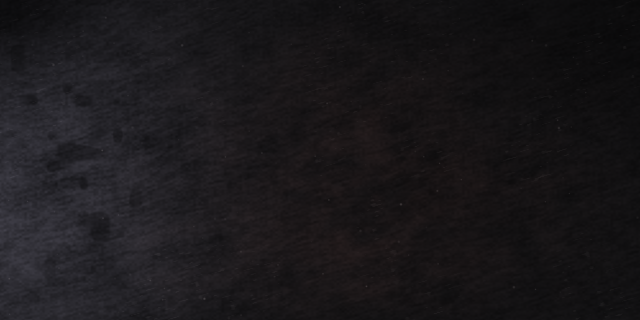
Reproduce this texture procedurally as a Shadertoy shader.

```glsl
const vec3 BASE = vec3(0.068, 0.066, 0.072);
const vec3 GLOW = vec3(0.122, 0.121, 0.144);
const vec3 RUST = vec3(0.040, 0.019, 0.015);
const vec3 DUST = vec3(0.17, 0.16, 0.16);
const vec2 GLOW_CENTER = vec2(0.08, 0.43);
const vec2 GLOW_SIZE = vec2(0.56, 0.64);
const vec2 RUST_CENTER = vec2(1.15, 0.42);
const vec2 RUST_SIZE = vec2(0.58, 0.40);
const float BRUSH_ANGLE = 0.28;
const float MOTTLE = 0.55;
const float BRUSH = 0.28;
const float GRAIN = 0.26;
const float SPECK_CELLS = 26.0;
const float SPECK_SHARE = 0.10;

float hash(vec2 p) {
    return fract(sin(dot(p, vec2(127.1, 311.7))) * 43758.5453);
}

float noise(vec2 p) {
    vec2 i = floor(p);
    vec2 f = fract(p);
    f = f * f * (3.0 - 2.0 * f);
    return mix(mix(hash(i), hash(i + vec2(1.0, 0.0)), f.x),
               mix(hash(i + vec2(0.0, 1.0)), hash(i + vec2(1.0, 1.0)), f.x), f.y);
}

float fbm(vec2 p) {
    float sum = 0.0;
    float amp = 0.5;
    for (int i = 0; i < 5; i++) {
        sum += amp * noise(p);
        p = mat2(0.8, 0.6, -0.6, 0.8) * p * 2.03 + 7.3;
        amp *= 0.5;
    }
    return sum / 0.97;
}

float softSpot(vec2 p, vec2 center, vec2 size) {
    vec2 d = (p - center) / size;
    return exp(-dot(d, d));
}

// Sparse round dots, one candidate per grid cell
float specks(vec2 p, float pixel) {
    vec2 cell = floor(p * SPECK_CELLS);
    vec2 center = 0.2 + 0.6 * vec2(hash(cell + 3.1), hash(cell + 8.7));
    float d = length(fract(p * SPECK_CELLS) - center) / SPECK_CELLS;
    float radius = mix(0.001, 0.0035, pow(hash(cell + 5.9), 3.0));
    float dotMask = 1.0 - smoothstep(radius - pixel, radius + pixel, d);
    return dotMask * step(hash(cell), SPECK_SHARE) * hash(cell + 1.7);
}

void mainImage(out vec4 fragColor, in vec2 fragCoord) {
    vec2 p = fragCoord / iResolution.y;
    float pixel = 1.0 / iResolution.y;
    float aspect = iResolution.x / iResolution.y;

    // Surface layers: cloudy patches, slanted brushing, fine grain
    float c = cos(BRUSH_ANGLE);
    float s = sin(BRUSH_ANGLE);
    vec2 along = mat2(c, -s, s, c) * p;
    float cloud = fbm(along * vec2(3.5, 5.5) + 2.0) - 0.5;
    float patches = fbm(along * vec2(11.0, 17.0) + 31.0) - 0.5;
    float bend = 0.03 * noise(p * 5.0);
    float brush = noise((along + vec2(0.0, bend)) * vec2(32.0, 125.0)) - 0.5;
    float grain = noise(p * vec2(125.0, 150.0) + 60.0) - 0.5;

    // Cool light from the left, warm rust in the middle
    float glow = softSpot(p + 0.12 * cloud, GLOW_CENTER, GLOW_SIZE);
    float rust = softSpot(p + 0.25 * cloud, RUST_CENTER, RUST_SIZE);
    rust *= 0.85 + 1.6 * patches;
    vec3 color = BASE + GLOW * glow + RUST * max(rust, 0.0);

    // Relief and darkened corners
    float relief = 1.0 + MOTTLE * (cloud + patches) * (0.5 + 0.5 * glow);
    relief += BRUSH * brush + GRAIN * grain;
    float corners = softSpot(p, vec2(0.0, 1.0), vec2(0.28, 0.22))
                  + 0.6 * softSpot(p, vec2(aspect, 1.0), vec2(0.55, 0.35));
    color *= relief * (1.0 - 0.6 * min(corners, 1.0));

    // Dark pits in the lit area
    float pits = smoothstep(0.70, 0.82, noise(p * 19.0 + 12.0)) * smoothstep(0.45, 0.65, noise(p * 6.0));
    color *= 1.0 - 0.35 * pits * glow;

    // Pale scratches and dust
    float scratch = smoothstep(0.80, 0.97, noise(along * vec2(45.0, 160.0) + 90.0));
    color += DUST * 0.22 * scratch * smoothstep(0.5, 0.7, noise(p * 6.0 + 40.0));
    color += DUST * specks(p, pixel) * (1.0 - min(corners, 1.0));

    fragColor = vec4(clamp(color, 0.0, 1.0), 1.0);
}
```
